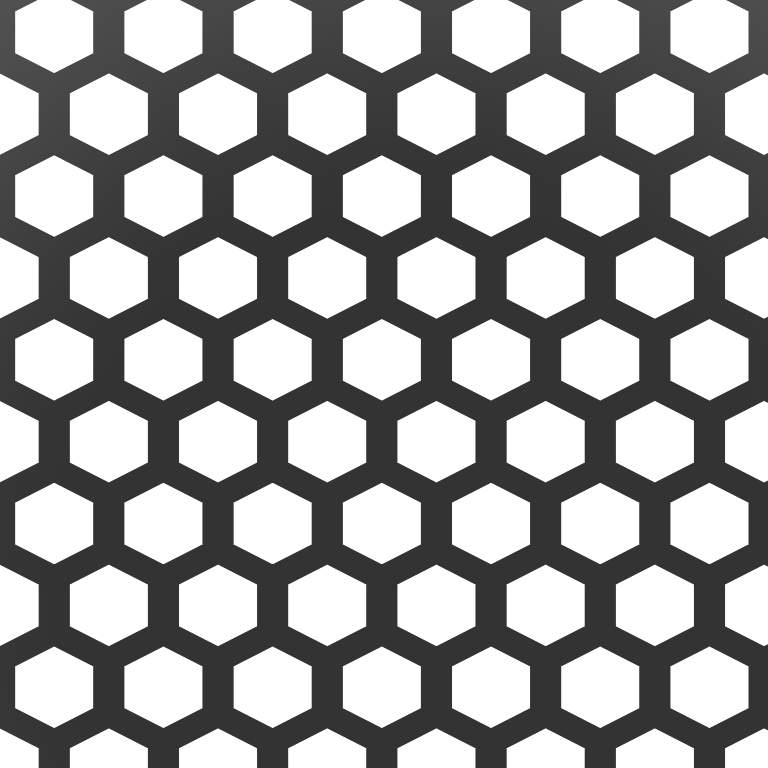
Write a WebGL 2 fragment shader that draws this pattern.

```glsl
#version 300 es
precision highp float;
// Dark sheet perforated by staggered, slightly squat white hexagons.
// Each row is folded into one cell holding a hexagon distance function;
// a soft radial gradient lightens the sheet towards its upper corners.

uniform vec2 u_resolution;
out vec4 fragColor;

// Approximate signed distance to a hexagon with upright sides.
float hexagonDistance(vec2 p, vec2 halfSize) {
    p = abs(p);
    float side = p.x - halfSize.x;
    float slant = (p.y + 0.51 * p.x - halfSize.y) / length(vec2(1.0, 0.51));
    return max(side, slant);
}

// Position relative to the centre of the nearest hole.
vec2 staggeredCell(vec2 p, vec2 pitch) {
    float row = floor(p.y / pitch.y + 0.5);
    p.y -= row * pitch.y;
    p.x += 0.5 * pitch.x * mod(row, 2.0);
    p.x -= pitch.x * floor(p.x / pitch.x + 0.5);
    return p;
}

// Nearly flat charcoal that brightens away from a low centre.
vec3 sheetColor(vec2 uv) {
    float radius = distance(uv, vec2(0.55, 0.25));
    return vec3(mix(0.2, 0.32, smoothstep(0.45, 1.0, radius)));
}

void main() {
    vec2 uv = gl_FragCoord.xy / u_resolution.y;
    float pixel = 1.0 / u_resolution.y;

    // Lattice of holes, about seven across and nine and a half rows down.
    vec2 cell = staggeredCell(uv + vec2(0.0005, 0.0015), vec2(0.1422, 0.1066));
    float hole = hexagonDistance(cell, vec2(0.0508, 0.0531));

    // Blend sheet and holes over about one pixel.
    float sheet = smoothstep(-0.6 * pixel, 0.6 * pixel, hole);
    fragColor = vec4(mix(vec3(1.0), sheetColor(uv), sheet), 1.0);
}
```
